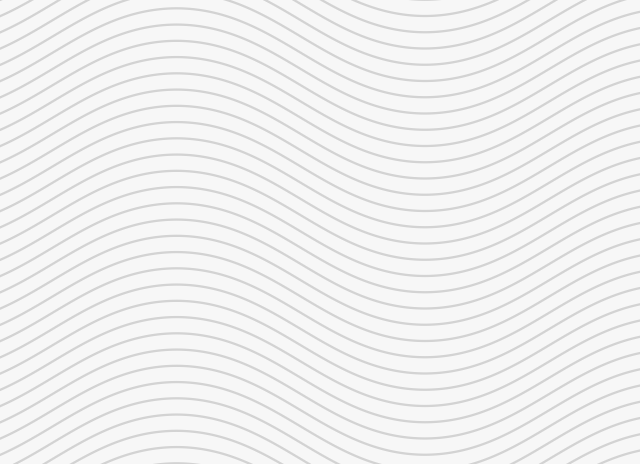
Reproduce this pattern procedurally as a WebGL 1 fragment shader.

```glsl
precision highp float;
// Evenly stacked parallel wavy grey lines on a near-white ground.

uniform vec2 u_resolution;

const float TAU = 6.2831853;

// Height of the wave, with slightly flattened crests and troughs.
float waveHeight(float phase) {
    return 0.0705 * cos(phase) - 0.00104 * cos(3.0 * phase);
}

// Derivative of the wave height with respect to phase.
float waveSlope(float phase) {
    return -0.0705 * sin(phase) + 0.00312 * sin(3.0 * phase);
}

void main() {
    // The canvas is one unit wide.
    vec2 p = gl_FragCoord.xy / u_resolution.x;
    float pixel = 1.0 / u_resolution.x;

    // One wave spans most of the width; its crest lies left of centre.
    float frequency = TAU / 0.776;
    float phase = (p.x - 0.276) * frequency;

    // Vertical offset to the nearest line of the stack.
    float spacing = 0.02539;
    float y = p.y - waveHeight(phase) + 0.0684;
    float offset = abs(fract(y / spacing + 0.5) - 0.5) * spacing;

    // Correct for the slope so that the stroke keeps a constant width.
    float slope = waveSlope(phase) * frequency;
    float dist = offset / sqrt(1.0 + slope * slope);
    float halfWidth = 0.0018;
    float line = clamp((halfWidth - dist) / pixel + 0.5, 0.0, 1.0);

    vec3 ground = vec3(0.97);
    vec3 stroke = vec3(0.826);
    gl_FragColor = vec4(mix(ground, stroke, line), 1.0);
}
```
